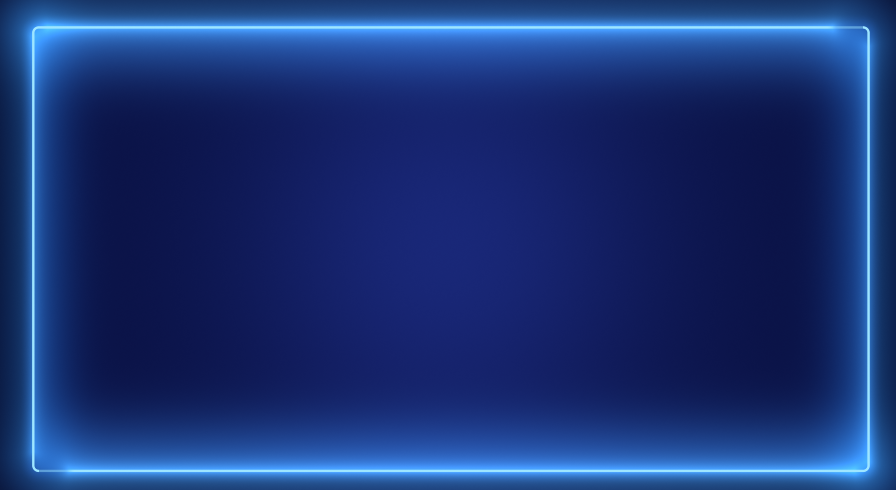
A WebGL 2 fragment shader for this background:

```glsl
#version 300 es
precision highp float;
// Glowing neon rectangle on a deep blue background with a soft central light.
uniform vec2 u_resolution;
out vec4 fragColor;

float roundedBox(vec2 p, vec2 halfSize, float radius) {
    vec2 q = abs(p) - halfSize + radius;
    return length(max(q, 0.0)) + min(max(q.x, q.y), 0.0) - radius;
}

float segmentDistance(vec2 p, vec2 a, vec2 b) {
    vec2 along = b - a;
    return length(p - a - along * clamp(dot(p - a, along) / dot(along, along), 0.0, 1.0));
}

// Broad haze plus a tight halo around a tube at distance d.
vec3 tubeGlow(float d, vec3 haze, float reach, float halo) {
    return haze * exp(-d * d / (reach * reach))
         + halo * vec3(0.18, 0.39, 0.48) * exp(-d / 0.018);
}

float hash(vec2 p) {
    return fract(sin(dot(p, vec2(12.99, 78.23))) * 43758.5);
}

void main() {
    // Height spans 0 to 1; horizontal positions stretch with the aspect ratio.
    vec2 p = gl_FragCoord.xy / u_resolution.y;
    float aspect = u_resolution.x / u_resolution.y;
    float pixel = 1.0 / u_resolution.y;
    vec2 low = vec2(0.068, 0.039);
    vec2 high = vec2(aspect - 0.056, 0.944);
    float frame = roundedBox(p - 0.5 * (low + high), 0.5 * (high - low), 0.011);
    float outside = smoothstep(-0.01, 0.03, frame);

    // Central light over the dark field.
    vec2 fromCenter = (p - vec2(0.5 * aspect, 0.5)) / vec2(0.43, 0.48);
    vec3 color = mix(vec3(0.038, 0.068, 0.265), vec3(0.098, 0.155, 0.47),
                     exp(-dot(fromCenter, fromCenter)));
    color *= 1.0 - 0.35 * outside;

    // Horizontal tubes stop short of two opposite corners.
    float topEnd = aspect - 0.131;
    float bottomStart = 0.143;
    float top = segmentDistance(p, vec2(low.x + 0.03, high.y), vec2(topEnd, high.y));
    float bottom = segmentDistance(p, vec2(bottomStart, low.y), vec2(high.x - 0.03, low.y));
    float left = segmentDistance(p, vec2(low.x, low.y + 0.04), vec2(low.x, high.y - 0.02));
    float right = segmentDistance(p, vec2(high.x, low.y + 0.02), vec2(high.x, high.y - 0.04));

    vec3 wideHaze = vec3(0.095, 0.24, 0.34);
    vec3 sideHaze = vec3(0.04, 0.15, 0.23);
    vec3 glow = tubeGlow(top, wideHaze, 0.105, 1.0)
              + tubeGlow(bottom, wideHaze, 0.105, 1.0)
              + tubeGlow(left, sideHaze, 0.085, 0.65)
              + tubeGlow(right, sideHaze, 0.085, 0.65);
    color += glow * (1.0 - 0.2 * outside);

    // Thin bright outline, dimmer where the tubes are missing.
    float gapTop = smoothstep(topEnd - 0.01, topEnd + 0.01, p.x)
                 * step(0.5, p.y) * step(p.x, high.x - 0.012);
    float gapBottom = smoothstep(bottomStart + 0.01, bottomStart - 0.01, p.x)
                    * step(p.y, 0.5) * step(low.x + 0.012, p.x);
    float line = 1.0 - smoothstep(0.0022 - 0.5 * pixel, 0.0022 + 0.7 * pixel, abs(frame));
    line *= 1.0 - 0.55 * max(gapTop, gapBottom);
    color = mix(color, vec3(0.62, 0.9, 1.0), line);

    // Faint dither hides banding.
    color += (hash(gl_FragCoord.xy) - 0.5) / 255.0;
    fragColor = vec4(clamp(color, 0.0, 1.0), 1.0);
}
```
